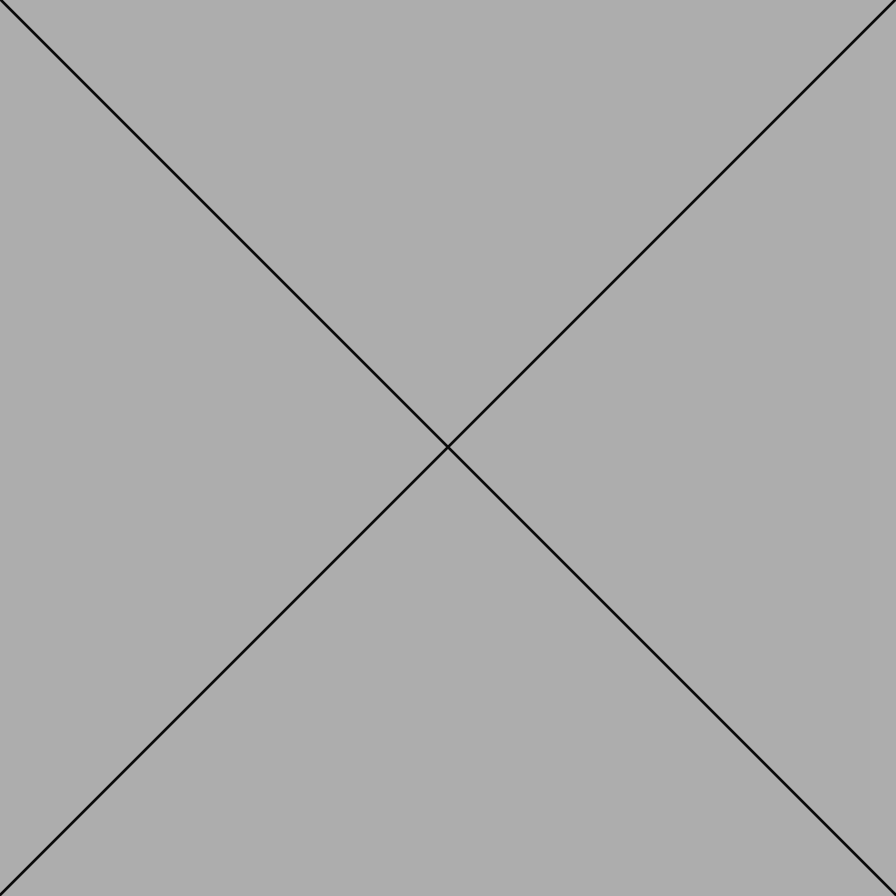
This background is drawn by a three.js fragment shader. Its source:

```glsl
varying vec2 vUv;

// Coverage of a soft-edged line, from the distance to its axis
float lineMask(float dist) {
  return 1.0 - smoothstep(0.0008, 0.0022, dist);
}

void main() {
  vec3 paperGray = vec3(0.68);
  vec3 lineBlack = vec3(0.04);

  // Mirroring into one quadrant turns both diagonals into a single line
  vec2 folded = abs(vUv - vec2(0.5, 0.501));
  float diagonalDist = abs(folded.x - folded.y) * 0.7071;

  vec3 color = mix(paperGray, lineBlack, lineMask(diagonalDist));
  gl_FragColor = vec4(color, 1.0);
}
```
